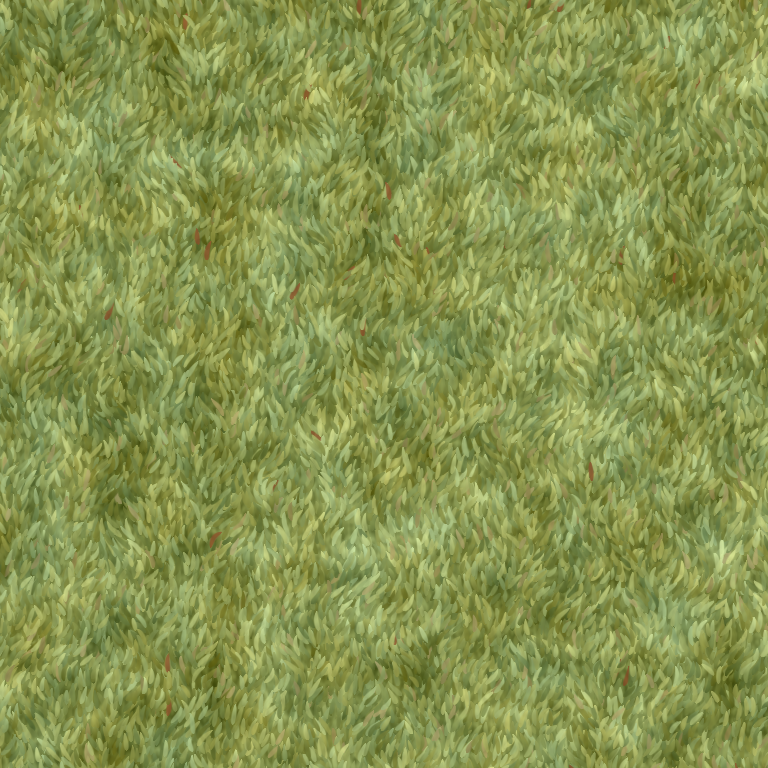
Reproduce this texture procedurally as a Shadertoy shader.

```glsl
// Short, dense lawn seen from above: layered tapered blades on jittered grids.
// Gradient noise bends the blades into tufts and varies their light and hue;
// a few dry and rust-red blades are scattered among the green ones.

const vec3 SHADE_GREEN = vec3(0.375, 0.425, 0.165);
const vec3 LIGHT_GREEN = vec3(0.715, 0.775, 0.490);
const vec3 WARM_SHIFT = vec3(0.045, 0.0, -0.055);
const vec3 DRY_TAN = vec3(0.66, 0.56, 0.38);
const vec3 RUST = vec3(0.54, 0.29, 0.15);

const int LAYERS = 6;
const vec2 BLADE_GRID = vec2(70.0, 36.0);
const float HALF_LENGTH = 0.0145;
const float HALF_WIDTH = 0.0042;

vec4 hash4(vec2 p) {
    vec4 q = fract(p.xyxy * vec4(0.1031, 0.1030, 0.0973, 0.1099));
    q += dot(q, q.wzxy + 33.33);
    return fract((q.xxyz + q.yzzw) * q.zywx);
}

float cornerSlope(vec2 corner, vec2 offset) {
    float angle = 6.2832 * hash4(corner).x;
    return dot(vec2(cos(angle), sin(angle)), offset);
}

float gradientNoise(vec2 p) {
    vec2 i = floor(p), f = p - i;
    vec2 w = f * f * f * (f * (f * 6.0 - 15.0) + 10.0);
    vec2 e = vec2(1.0, 0.0);
    float low = mix(cornerSlope(i, f), cornerSlope(i + e, f - e), w.x);
    float high = mix(cornerSlope(i + e.yx, f - e.yx),
                     cornerSlope(i + e.xx, f - e.xx), w.x);
    return mix(low, high, w.y);
}

vec3 grassColor(float light, float warmth) {
    return mix(SHADE_GREEN, LIGHT_GREEN, light) + WARM_SHIFT * warmth;
}

// Returns coverage in x and the position from root (-1) to tip (1) in y.
vec2 blade(vec2 p, float lean, float size) {
    float s = sin(lean), c = cos(lean);
    vec2 q = vec2(c * p.x - s * p.y, s * p.x + c * p.y);
    float along = q.y / (HALF_LENGTH * size);
    float width = HALF_WIDTH * sqrt(max(1.0 - along * along, 0.0))
                * (1.0 - 0.25 * along);
    float cover = 1.0 - smoothstep(width * 0.4, width + 0.0002, abs(q.x));
    return vec2(cover * step(abs(along), 1.0), along);
}

// Paints one layer of blades over the color beneath it.
vec3 bladeLayer(vec3 color, vec2 uv, float layer, float lean,
                float light, float warmth) {
    vec2 shift = vec2(0.37, 0.61) * layer;
    vec2 home = floor(uv * BLADE_GRID + shift);
    for (int y = -1; y <= 1; y++) {
        for (int x = -1; x <= 1; x++) {
            vec2 cell = home + vec2(x, y);
            vec4 place = hash4(cell + 117.0 * layer + 11.0);
            vec4 look = hash4(cell + 71.0 * layer + 503.0);
            vec2 root = (cell + place.xy - shift) / BLADE_GRID;
            float tilt = clamp(lean + 1.1 * (place.z - 0.5), -0.9, 0.9);
            vec2 shape = blade(uv - root, tilt, mix(0.6, 1.0, place.w));

            float tone = light + 0.85 * (look.x - 0.5) + 0.12 * shape.y;
            vec3 tint = grassColor(tone, warmth + 1.3 * (look.y - 0.5));
            tint = mix(tint, DRY_TAN, 0.55 * step(0.97, look.z));
            tint = mix(tint, RUST, 0.85 * step(0.9965, look.w));
            color = mix(color, tint, 0.86 * shape.x);
        }
    }
    return color;
}

void mainImage(out vec4 fragColor, in vec2 fragCoord) {
    vec2 uv = fragCoord / iResolution.y;

    // Broad patches and tufts steer light, hue and direction.
    float patches = gradientNoise(uv * vec2(4.0, 6.0) + 3.7);
    float tufts = gradientNoise(uv * vec2(15.0, 18.0) + 41.3);
    float clumps = gradientNoise(uv * vec2(30.0, 33.0) + 87.1);
    float lean = 0.12 + 1.5 * gradientNoise(uv * vec2(17.0, 13.0) + 129.6);
    float warmth = 1.1 * gradientNoise(uv * 12.0 + 211.9);
    float light = 0.51 + 0.30 * patches + 0.42 * tufts + 0.25 * clumps;

    // Shaded ground below, then blades from the lowest layer to the top.
    float grain = gradientNoise(uv * vec2(150.0, 95.0) + 17.2);
    vec3 color = grassColor(light - 0.28 + 0.4 * grain, warmth);
    for (int i = 0; i < LAYERS; i++) {
        float layer = float(i);
        color = bladeLayer(color, uv, layer, lean,
                           light + 0.03 * (layer - 3.0), warmth);
    }

    // Fine mottling across the blades.
    color *= 1.0 + 0.09 * grain;
    fragColor = vec4(clamp(color, 0.0, 1.0), 1.0);
}
```
